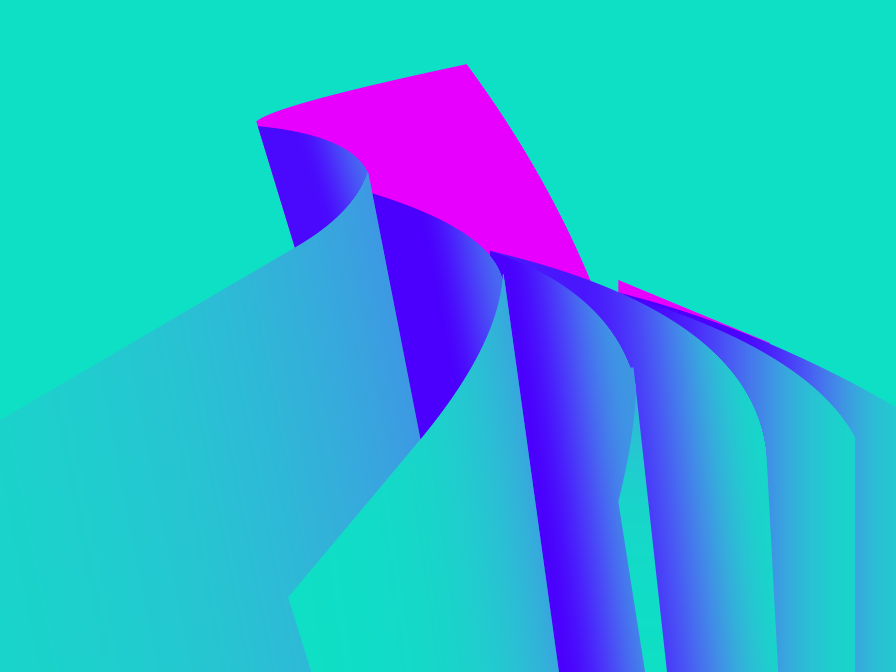
A WebGL 1 fragment shader for this background:

```glsl
precision highp float;
// Curling paper ribbons in teal, blue and magenta on a flat teal ground.
uniform vec2 u_resolution;

// Height of the drawing plane; x runs right and y runs down from the top left.
const float HEIGHT = 5.76;
const vec3 MAGENTA = vec3(0.91, 0.0, 1.0);

// Paper shade: 0 is teal, 1 is deep violet blue.
vec3 shade(float depth) {
  float light = 1.0 - clamp(depth, 0.0, 1.0);
  float light2 = light * light;
  return vec3(0.29 - 0.24 * light2 * light2, 0.88 * light, 0.99 - 0.22 * light2);
}

// Second coordinate of a quadratic Bezier where its first coordinate is s.
float bend(float s, vec2 a, vec2 b, vec2 c) {
  float run = clamp(s, a.x, c.x) - a.x;
  float d = b.x - a.x;
  float t = run / (d + sqrt(max(d * d + (a.x - 2.0 * b.x + c.x) * run, 0.0)));
  return mix(mix(a.y, b.y, t), mix(b.y, c.y, t), t);
}

// Lays a colour over the canvas where the inside measure is positive.
void paint(inout vec3 canvas, float inside, vec3 color) {
  float pixel = HEIGHT / u_resolution.y;
  canvas = mix(canvas, color, clamp(inside / pixel + 0.5, 0.0, 1.0));
}

float both(float a, float b, float c) {
  return min(a, min(b, c));
}

void main() {
  vec2 p = vec2(gl_FragCoord.x, u_resolution.y - gl_FragCoord.y) * HEIGHT / u_resolution.y;
  float x = p.x, y = p.y;
  vec3 color = shade(0.0);

  // Distances left of the long straight fold edges
  float firstEdge = 3.16 + 0.196 * (y - 1.5) - x;
  float secondEdge = 4.31 + 0.139 * (y - 2.3) - x;
  float thirdEdge = 5.43 + 0.11 * (y - 3.15) - x;
  float outerEdge = x - 2.2 - 0.305 * (y - 1.05);

  // Magenta back of the paper, and its small tip on the right
  float backTop = y - bend(x, vec2(2.2, 1.04), vec2(2.35, 0.9), vec2(4.0, 0.55));
  float backRight = bend(y, vec2(0.55, 4.0), vec2(1.5, 4.7), vec2(2.5, 5.1)) - x;
  paint(color, min(both(backTop, backRight, outerEdge), 2.47 - y), MAGENTA);
  paint(color, both(x - 5.3, y - 2.4 - 0.415 * (x - 5.3), 6.6 - x), MAGENTA);

  // Far folds on the right
  float top = y - bend(x, vec2(5.1, 2.46), vec2(6.4, 2.75), vec2(7.7, 3.5));
  paint(color, min(top, x - 5.1), shade(mix(1.0, 0.1, smoothstep(6.2, 7.75, x))));

  top = y - bend(x, vec2(5.1, 2.46), vec2(6.9, 2.95), vec2(7.33, 3.75));
  paint(color, both(top, x - 5.1, 7.33 - x), shade(mix(1.0, 0.06, smoothstep(5.4, 7.3, x))));

  top = y - bend(x, vec2(4.2, 2.15), vec2(6.45, 2.68), vec2(6.57, 3.9));
  paint(color, both(top, x - 4.2, 6.57 + 0.054 * (y - 3.9) - x),
        shade(mix(0.9, 0.05, smoothstep(-0.4, 1.05, -thirdEdge))));

  // Third fold: teal front sliver, then its blue hollow
  paint(color, both(thirdEdge, y - 3.15, x - 5.0), shade(0.3 * exp(1.5 * (3.2 - y))));
  top = y - bend(x, vec2(4.2, 2.15), vec2(5.25, 2.5), vec2(5.45, 3.3));
  float lip = bend(y, vec2(3.3, 5.45), vec2(3.7, 5.45), vec2(4.3, 5.3)) + 0.157 * max(y - 4.3, 0.0);
  paint(color, both(top, x - 4.2, lip - x), shade(mix(1.0, 0.33, smoothstep(0.0, 0.95, -secondEdge))));

  // Second hollow
  top = y - bend(x, vec2(3.1, 1.63), vec2(4.2, 1.95), vec2(4.31, 2.4));
  paint(color, both(top, x - 3.1, secondEdge), shade(mix(1.0, 0.5, smoothstep(0.35, 1.05, -firstEdge))));

  // First hollow under the upper left curl
  top = y - bend(x, vec2(2.2, 1.08), vec2(3.05, 1.16), vec2(3.17, 1.52));
  paint(color, both(top, outerEdge, firstEdge), shade(mix(0.96, 0.5, smoothstep(0.3, 0.9, outerEdge))));

  // Wide front sheet on the left
  top = y - bend(x, vec2(2.53, 2.12), vec2(3.05, 1.82), vec2(3.16, 1.45)) - 0.585 * max(2.53 - x, 0.0);
  paint(color, min(top, firstEdge), shade(0.32 * exp(-0.45 * max(firstEdge, 0.0))));

  // Teal front sheet with the pointed lower corner
  lip = bend(y, vec2(2.35, 4.31), vec2(2.95, 4.28), vec2(3.77, 3.6))
      - 0.837 * clamp(y - 3.77, 0.0, 1.35) + 0.31 * max(y - 5.12, 0.0);
  paint(color, both(x - lip, secondEdge, y - 2.35), shade(0.26 * exp(-1.7 * max(secondEdge, 0.0))));

  gl_FragColor = vec4(color, 1.0);
}
```
